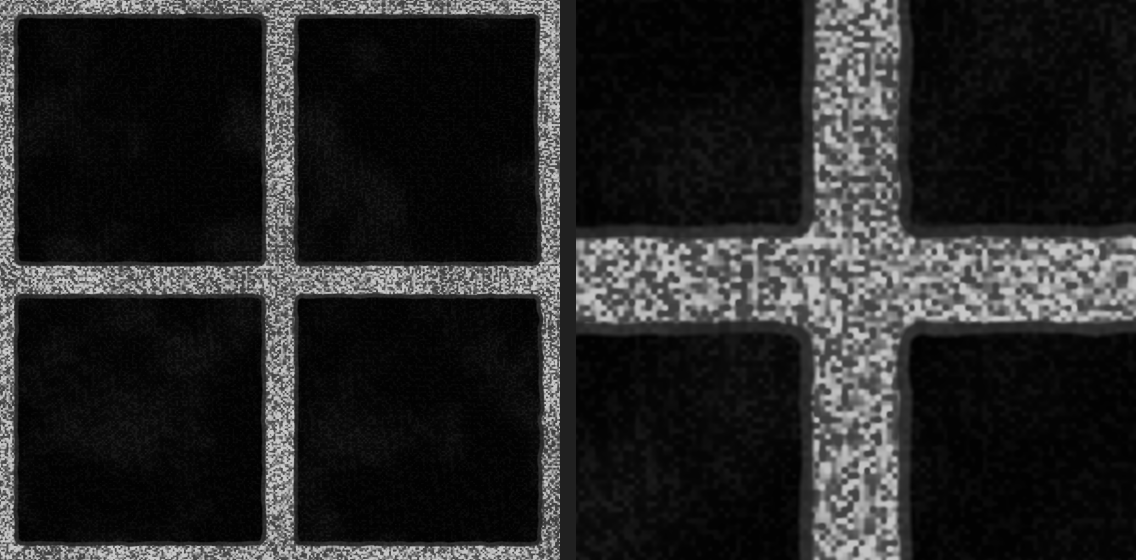
Left: the whole. Right: its middle third, enlarged.
Write a three.js fragment shader that draws this pattern.

```glsl
varying vec2 vUv;

const float TILES = 2.0;
const float HALF_SIZE = 0.45;
const float CORNER_RADIUS = 0.03;
const float RIM_WIDTH = 0.015;
const float EDGE_SOFTNESS = 0.004;
const float GRAIN_SCALE = 300.0;

float hash(vec2 p) {
  return fract(sin(dot(p, vec2(127.1, 311.7))) * 43758.5453);
}

float noise(vec2 p) {
  vec2 cell = floor(p);
  vec2 f = fract(p);
  f = f * f * (3.0 - 2.0 * f);
  float low = mix(hash(cell), hash(cell + vec2(1.0, 0.0)), f.x);
  float high = mix(hash(cell + vec2(0.0, 1.0)), hash(cell + vec2(1.0, 1.0)), f.x);
  return mix(low, high, f.y);
}

float fbm(vec2 p) {
  float sum = 0.0;
  float weight = 0.5;
  for (int i = 0; i < 4; i++) {
    sum += weight * noise(p);
    p = p * 2.03 + 17.3;
    weight *= 0.5;
  }
  return sum / 0.9375;
}

float roundedBox(vec2 p, float halfSize, float radius) {
  vec2 q = abs(p) - halfSize + radius;
  return length(max(q, 0.0)) + min(max(q.x, q.y), 0.0) - radius;
}

// Signed distance to a tile; the right column has a worn outer edge
float tileDistance(vec2 grid) {
  vec2 local = fract(grid) - 0.5;
  float column = floor(grid.x);
  float wear = 0.75 * noise(vec2(grid.y * 5.0, 7.0)) + 0.25 * noise(vec2(grid.y * 22.0, 3.0));
  local.x += 0.034 * wear * column * smoothstep(0.2, 0.42, local.x);
  float roughness = 0.006 * (noise(grid * 28.0) - 0.5);
  return roundedBox(local, HALF_SIZE, CORNER_RADIUS) + roughness;
}

float groutShade(vec2 uv, float grain) {
  float patches = fbm(uv * 14.0 + 5.0) - 0.5;
  float contrast = smoothstep(0.12, 0.88, grain + 0.35 * patches);
  return mix(0.27, 0.77, contrast) + 0.08 * patches;
}

float faceShade(vec2 uv, float grain) {
  float stains = smoothstep(0.42, 0.8, fbm(uv * 9.0 + 31.0));
  float speckle = smoothstep(0.35, 1.0, grain);
  return 0.008 + 0.035 * speckle + stains * (0.02 + 0.045 * grain);
}

void main() {
  vec2 grid = vUv * TILES;
  float d = tileDistance(grid);
  float grain = noise(vUv * GRAIN_SCALE);

  // Dark face, grey bevelled rim, then gritty grout
  float rim = 0.14 + 0.06 * grain + 0.06 * (noise(grid * 12.0) - 0.5);
  float face = faceShade(vUv, grain);
  float rimMask = smoothstep(-RIM_WIDTH - EDGE_SOFTNESS, -RIM_WIDTH + EDGE_SOFTNESS, d);
  float groutMask = smoothstep(-EDGE_SOFTNESS, EDGE_SOFTNESS, d);
  float shade = mix(face, rim, rimMask);
  shade = mix(shade, groutShade(vUv, grain), groutMask);

  gl_FragColor = vec4(vec3(shade), 1.0);
}
```
